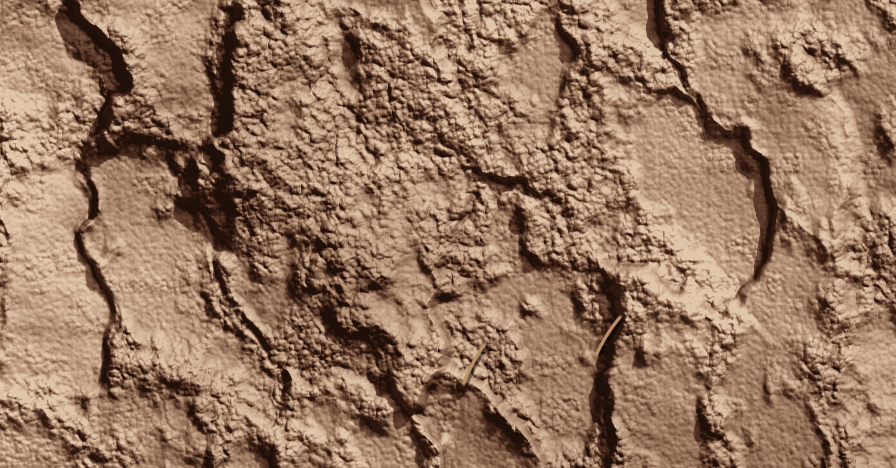
Give the GLSL for this texture, as a WebGL 2 fragment shader.

```glsl
#version 300 es
precision highp float;
// Crumbly pressed powder: scraped upright plates between loose heaps of crumbs.
// A height field of blended cells, domes and noise is lit from the upper right,
// with a short shadow march, and its brightness is mapped to a brown ramp.
uniform vec2 u_resolution;
out vec4 fragColor;

float hash(vec2 p) {
  return fract(sin(dot(p, vec2(127.1, 311.7))) * 43758.5453);
}

vec2 hash2(vec2 p) {
  return vec2(hash(p), hash(p + 57.3));
}

float noise(vec2 p) {
  vec2 i = floor(p), f = fract(p);
  f = f * f * (3.0 - 2.0 * f);
  return mix(mix(hash(i), hash(i + vec2(1, 0)), f.x),
             mix(hash(i + vec2(0, 1)), hash(i + vec2(1, 1)), f.x), f.y);
}

float fbm(vec2 p) {
  return 0.55 * noise(p) + 0.3 * noise(p * 2.1 + 7.7) + 0.15 * noise(p * 4.3 + 3.1);
}

// Highest of the scattered domes around p
float crumbs(vec2 p) {
  vec2 cell = floor(p);
  float top = 0.0;
  for (int y = -1; y <= 1; y++)
    for (int x = -1; x <= 1; x++) {
      vec2 id = cell + vec2(x, y);
      vec2 d = p - id - hash2(id);
      float r = mix(0.35, 0.95, hash(id + 19.7));
      top = max(top, 0.46 * r * (1.0 - dot(d, d) / (r * r)));
    }
  return top;
}

// x: blended plate height, y: distance to the plate border, z: plate roughness
vec3 plates(vec2 q) {
  vec2 cell = floor(q);
  float near = 9.0, second = 9.0, sum = 0.0, total = 0.0, rough = 0.0;
  for (int y = -1; y <= 1; y++)
    for (int x = -1; x <= 1; x++) {
      vec2 id = cell + vec2(x, y);
      vec2 d = q - id - 0.1 - 0.8 * hash2(id + 4.0);
      float dist = length(d);
      float w = exp(-20.0 * dist * dist);
      float level = 0.045 * hash(id + 31.0) + 0.13 * dot(hash2(id + 71.0) - 0.5, d);
      sum += w * level;
      total += w;
      rough += w * hash(id + 11.0);
      second = min(second, max(near, dist));
      near = min(near, dist);
    }
  return vec3(sum / total, second - near, rough / total);
}

float height(vec2 p) {
  vec2 warp = 0.3 * vec2(noise(p * 2.0 + 5.0), noise(p * 2.0 + 33.0))
            + 0.16 * vec2(fbm(p * 6.0), fbm(p * 6.0 + 40.0))
            + 0.016 * vec2(noise(p * 29.0), noise(p * 29.0 + 17.0));
  vec3 plate = plates((p + warp) * vec2(3.7, 2.0) + vec2(2.0, 5.0) + 0.4 * p.yx);
  float patchy = fbm(p * vec2(11.0, 8.0) + 13.0) - 0.5;
  float heap = 1.0 - smoothstep(-0.02, 0.42, plate.y + 1.15 * patchy - 0.55 * (plate.z - 0.45));
  float loose = max(heap, 0.45 * smoothstep(0.5, 0.75, noise(p * 23.0 + 6.0)));
  float lumpy = heap * smoothstep(0.35, 0.7, noise(p * 8.0 + 90.0));
  float h = plate.x + 0.011 * heap;

  // Broken grooves along a few borders
  h -= 0.013 * smoothstep(0.13, 0.0, plate.y) * smoothstep(0.5, 0.75, noise(p * 11.0 + 21.0));

  // Crumbs from coarse to fine, then grain and faint scraping streaks
  vec2 c = p + 0.014 * vec2(noise(p * 55.0), noise(p * 55.0 + 9.0));
  h += 0.7 * lumpy * crumbs(c * 16.0 + 5.0) / 16.0;
  h += 0.75 * heap * crumbs(c * 31.0) / 31.0;
  h += 0.7 * loose * crumbs(c * 54.0 + 3.0) / 54.0;
  h += mix(0.25, 0.8, loose) * crumbs(p * 91.0 + 8.0) / 91.0;
  h += mix(0.0016, 0.0026, loose) * noise(p * 135.0);
  return h + 0.0008 * noise(p * vec2(65.0, 4.0)) * (1.0 - heap);
}

// Brown ramp, addressed by its red value
vec3 ramp(float v) {
  vec3 tones[6] = vec3[6](vec3(0.20, 0.10, 0.06), vec3(0.36, 0.23, 0.17),
    vec3(0.51, 0.38, 0.29), vec3(0.65, 0.51, 0.41), vec3(0.76, 0.63, 0.53), vec3(0.88, 0.78, 0.67));
  vec3 c = tones[0] * clamp(v / 0.2, 0.6, 1.0);
  for (int i = 1; i < 6; i++)
    c = mix(c, tones[i], clamp((v - tones[i - 1].r) / (tones[i].r - tones[i - 1].r), 0.0, 1.0));
  return c;
}

void main() {
  vec2 p = gl_FragCoord.xy / u_resolution.y;
  vec2 toLight = vec2(0.57, 0.82), side = vec2(0.82, -0.57);
  float e = 0.0022, h = height(p);

  // Slopes along and across the light, then diffuse light
  float s = (height(p - e * toLight) - height(p + e * toLight)) / (2.0 * e);
  float across = (height(p + e * side) - h) / e;
  float light = max(0.0, (0.68 + 0.66 * s) / sqrt(1.0 + s * s + 0.7 * across * across));

  // Cast shadow, and the darkening of gaps between crumbs
  float shadow = 0.0;
  for (int i = 1; i <= 8; i++) {
    float t = 0.0035 * float(i) + 0.0004 * float(i * i);
    shadow = max(shadow, smoothstep(0.0, 0.007, height(p + t * toLight) - h - 0.58 * t));
  }
  float r = 0.012;
  float gap = 0.25 * (height(p + r * toLight) + height(p - r * toLight)
                    + height(p + r * side) + height(p - r * side)) - h;
  float v = 0.14 + 0.77 * light * (1.0 - 0.6 * shadow) - 16.0 * clamp(gap, 0.0, 0.012);
  v += 0.26 * (fbm(p * 2.7 + 60.0) - 0.5) + 0.05 * (noise(p * 260.0) - 0.5);
  vec3 color = ramp(v);

  // Two short straw fibres
  for (int i = 0; i < 2; i++) {
    vec2 d = p - vec2(0.5 * float(i) + 0.75, 0.2) - 0.3 * hash2(vec2(i, 5));
    float a = 0.7 + 0.6 * hash(vec2(i, 8));
    vec2 f = vec2(dot(d, vec2(cos(a), sin(a))), dot(d, vec2(-sin(a), cos(a))));
    f.y += 1.5 * f.x * f.x;
    float ends = smoothstep(0.055, 0.045, abs(f.x));
    color *= 1.0 - 0.5 * ends * smoothstep(0.007, 0.002, abs(f.y + 0.006));
    color = mix(color, vec3(0.74, 0.56, 0.4), ends * smoothstep(0.005, 0.002, abs(f.y)));
  }
  fragColor = vec4(color, 1.0);
}
```
